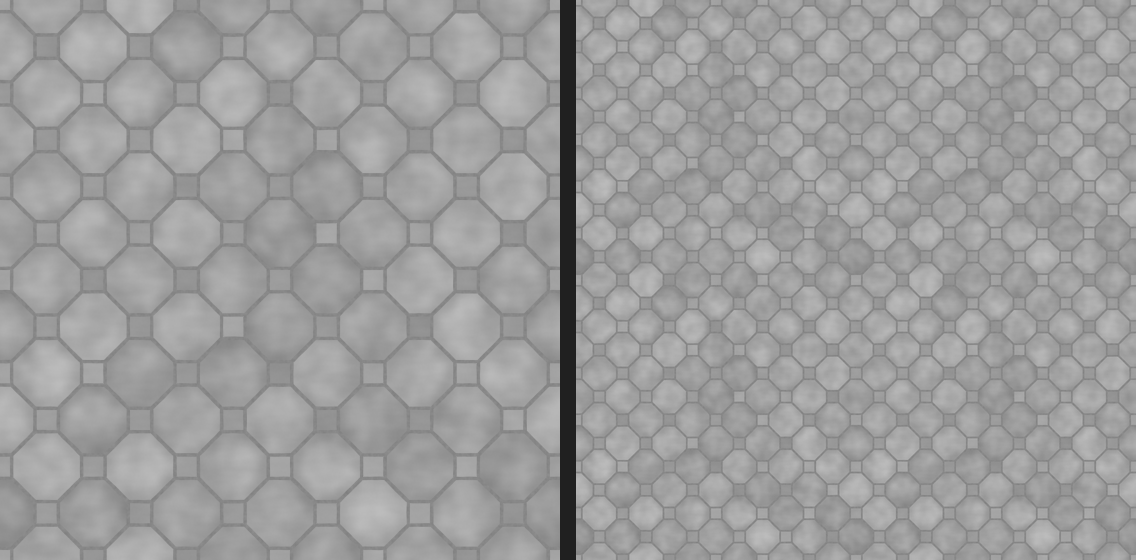
Left: one tile. Right: repeated 2 by 2.
This pattern is drawn by a WebGL 2 fragment shader. Its source:

```glsl
#version 300 es
precision highp float;

uniform vec2 u_resolution;
out vec4 fragColor;

// Integer hash of a cell, two values in 0..1
vec2 hash2(vec2 cell) {
    uvec2 v = uvec2(ivec2(cell)) * 1664525u + 1013904223u;
    v.x += v.y * 1664525u;
    v.y += v.x * 1664525u;
    v ^= v >> 16u;
    v.x += v.y * 1664525u;
    v.y += v.x * 1664525u;
    v ^= v >> 16u;
    return vec2(v & 65535u) / 65535.0;
}

float cornerSlope(vec2 cell, vec2 offset, float period) {
    float angle = 6.28318 * hash2(floor(mod(cell + 0.25, period))).x;
    return dot(vec2(cos(angle), sin(angle)), offset);
}

// Gradient noise that wraps after a whole number of cells
float gradientNoise(vec2 p, float period) {
    vec2 cell = floor(p), f = p - cell;
    vec2 w = f * f * f * (f * (f * 6.0 - 15.0) + 10.0);
    vec2 e = vec2(1.0, 0.0);
    float low = mix(cornerSlope(cell, f, period),
                    cornerSlope(cell + e.xy, f - e.xy, period), w.x);
    float high = mix(cornerSlope(cell + e.yx, f - e.yx, period),
                     cornerSlope(cell + e.xx, f - e.xx, period), w.x);
    return mix(low, high, w.y);
}

// Nearest point of the centred square lattice
vec2 nearestCentre(vec2 p) {
    vec2 corner = floor(p + 0.5), middle = floor(p) + 0.5;
    return distance(p, corner) < distance(p, middle) ? corner : middle;
}

float squareDistance(vec2 p) {
    p = abs(p);
    return max(p.x, p.y) - 0.107;
}

float octagonDistance(vec2 p) {
    p = abs(p);
    return max(max(p.x, p.y) - 0.356, (p.x + p.y) * 0.70711 - 0.333);
}

void main() {
    vec2 p = gl_FragCoord.xy / u_resolution * 6.0;
    float pixel = 6.0 / min(u_resolution.x, u_resolution.y);

    // Octagons sit between the small squares
    vec2 shift = vec2(0.0, 0.5);
    vec2 squareCentre = nearestCentre(p);
    vec2 octagonCentre = nearestCentre(p - shift) + shift;
    float squareD = squareDistance(p - squareCentre);
    float octagonD = octagonDistance(p - octagonCentre);
    bool isSquare = squareD < octagonD;
    vec2 centre = isSquare ? squareCentre : octagonCentre;
    float d = min(squareD, octagonD);

    // Random tone and cloud position for each tile
    vec2 id = floor(mod(centre * 2.0 + 0.25, 12.0));
    vec2 random = hash2(id + 31.0);
    vec2 local = p - centre + 4.0 + 20.0 * hash2(id + 77.0);
    float cloud = gradientNoise(local * 2.7, 128.0)
                + 0.45 * gradientNoise(local * 6.0 + 9.0, 256.0);
    float streak = gradientNoise(local * vec2(5.0, 17.0), 512.0);
    float grain = gradientNoise(p * 40.0, 240.0);

    // Glazed tile, darker towards its rim
    float rim = 1.0 - smoothstep(0.0, 0.15, -d);
    float tile = isSquare
        ? 0.622 + 0.08 * (random.x - 0.5) + 0.03 * cloud - 0.01 * rim
        : 0.65 + 0.075 * (random.x - 0.5) + 0.085 * cloud
          - rim * (0.025 + 0.03 * random.y);
    tile += 0.012 * streak + 0.006 * grain;
    tile += 0.025 * gradientNoise(p * 1.5 + 0.3, 9.0);

    // Mottled joints with slightly uneven edges
    float mottle = gradientNoise(p * 16.0, 96.0);
    float joint = 0.53 + 0.035 * mottle + 0.025 * grain;
    float wobble = 0.004 * gradientNoise(p * 9.0, 54.0);
    float soft = max(0.7 * pixel, 0.006);
    float tone = mix(tile, joint, smoothstep(-soft, soft, d + wobble));

    fragColor = vec4(vec3(tone), 1.0);
}
```
